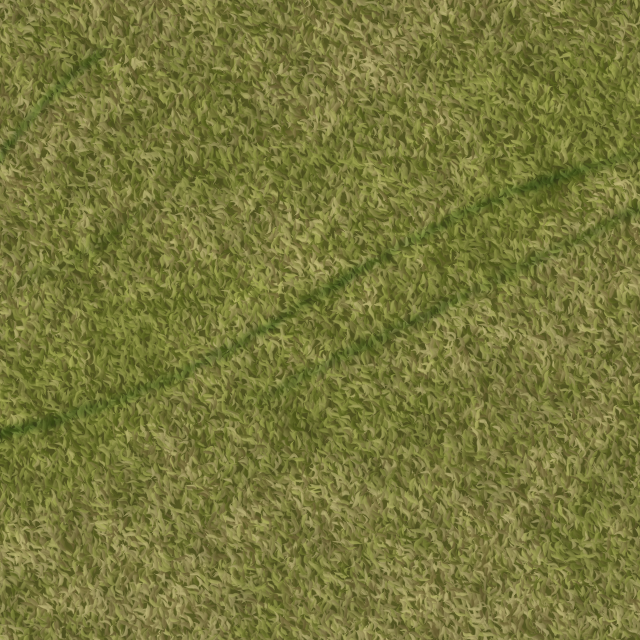
Give the GLSL for this texture, as a Shadertoy shader.

```glsl
// Rough meadow seen from above: layers of short curled grass blades, each
// scattered on a jittered cell grid, coloured by broad green and dry patches
// made of layered sines, and crossed by a few faint dark wheel tracks.

const vec3 SOIL = vec3(0.32, 0.33, 0.13);
const vec3 MOSS = vec3(0.32, 0.36, 0.10);
const vec3 LIME = vec3(0.62, 0.64, 0.31);
const vec3 UMBER = vec3(0.40, 0.36, 0.19);
const vec3 STRAW = vec3(0.69, 0.66, 0.44);
const vec3 TRACK_TINT = vec3(0.64, 0.75, 0.66);
const int LAYERS = 7;

vec3 hash3(vec2 cell, float seed) {
    vec3 q = fract(vec3(cell.xyx + seed * 17.3) * vec3(0.1031, 0.1030, 0.0973));
    q += dot(q, q.yxz + 33.33);
    return fract((q.xxy + q.yzz) * q.zyx);
}

mat2 rotation(float angle) {
    float c = cos(angle), s = sin(angle);
    return mat2(c, s, -s, c);
}

// Irregular patches from warped, rotated sines, roughly -1 to 1
float patches(vec2 p) {
    float sum = 0.0, amplitude = 0.6;
    for (int i = 0; i < 5; i++) {
        p += 0.6 * sin(p.yx * 1.3 + float(i));
        sum += amplitude * sin(p.x) * cos(p.y);
        p = rotation(0.9) * p * 1.8 + 2.7;
        amplitude *= 0.68;
    }
    return sum;
}

// Dark line along a curve height, narrowed by its slope
float track(float y, float curveY, float slope, float width) {
    float d = (y - curveY) * inversesqrt(1.0 + slope * slope) / width;
    return exp(-d * d);
}

float wheelTracks(vec2 p) {
    float x = p.x;
    float longTrack = track(p.y, 0.32 + 0.44 * x - 0.028 * sin(6.283 * x), 0.44, 0.009);
    float sideTrack = track(p.y, 0.175 + 0.5 * x, 0.5, 0.010) * smoothstep(0.32, 0.5, x);
    float cornerTrack = track(p.y, 0.755 + 1.4 * x - 2.4 * x * x, 1.1, 0.008)
        * (1.0 - smoothstep(0.14, 0.19, x));
    float faintTrack = track(p.y, 0.55 + 0.2 * x + 1.6 * x * x, 0.6, 0.010)
        * (1.0 - smoothstep(0.22, 0.32, x));
    return max(max(longTrack, 0.8 * sideTrack), max(cornerTrack, 0.4 * faintTrack));
}

vec3 bladeColor(float tone, float dry) {
    return mix(mix(MOSS, LIME, tone), mix(UMBER, STRAW, tone), dry);
}

// Paints one layer of curled, tapered blades over the given colour
vec3 paintBlades(vec3 color, vec2 p, float density, float seed, float lean, float dryness) {
    float turn = seed * 0.7;
    vec2 q = rotation(turn) * p * density + seed * 5.31;
    vec2 home = floor(q);
    for (int j = -1; j <= 1; j++)
    for (int i = -1; i <= 1; i++) {
        vec2 cell = home + vec2(i, j);
        vec3 place = hash3(cell, seed);
        vec3 look = hash3(cell, seed + 9.0);
        vec2 offset = q - cell - 0.15 - 0.7 * place.xy;
        float angle = lean + 1.9 * (place.z - 0.5);
        vec2 local = rotation(angle - turn) * offset;
        float halfLength = mix(0.42, 0.72, look.x);
        float along = local.y / halfLength;
        float bend = (look.y - 0.5) * 0.6;
        float across = local.x + bend * along * along + 0.07 * sin(along * 3.0 + look.z * 6.3);
        float halfWidth = mix(0.10, 0.20, fract(look.x * 7.0)) * (1.0 - along * along);
        float mask = 1.0 - smoothstep(-0.08, 0.09, abs(across) - halfWidth);
        float sideLight = clamp(-across / 0.2, -1.0, 1.0);
        float tone = clamp(look.z + 0.24 * sideLight + 0.08 * along, 0.0, 1.0);
        float dry = smoothstep(0.1, 0.9, dryness + 0.6 * (look.y - 0.5));
        color = mix(color, bladeColor(tone, dry), 0.88 * mask);
    }
    return color;
}

void mainImage(out vec4 fragColor, in vec2 fragCoord) {
    vec2 p = fragCoord / iResolution.y;

    // Broad patches, drawn out along the rising diagonal
    vec2 stretched = rotation(-0.5) * p * vec2(7.0, 11.0);
    float broad = patches(stretched);
    float clumps = patches(p * 34.0 + 4.0);
    float greenBand = exp(-pow((p.y - 0.38 - 0.4 * p.x) / 0.19, 2.0));

    // Ragged, broken tracks
    vec2 ragged = p + 0.005 * vec2(patches(p * 50.0), patches(p * 50.0 + 9.0));
    float wear = wheelTracks(ragged) * clamp(0.72 + 0.4 * patches(p * 16.0 + 1.0), 0.2, 1.0);

    float dryness = 0.58 + 0.24 * broad + 0.10 * clumps - 0.25 * greenBand - 0.3 * wear;
    float lean = -0.45 + 0.5 * patches(p * 22.0 + 7.0);

    // Grass from the ground up
    vec3 color = SOIL;
    for (int k = 0; k < LAYERS; k++) {
        float level = float(k);
        color = paintBlades(color, p, 40.0 + 4.0 * level, level + 1.0, lean, dryness);
    }

    // Shading by clump, patch and track
    color *= 1.0 + 0.09 * clumps + 0.05 * broad;
    color *= mix(vec3(1.0), TRACK_TINT, wear);
    fragColor = vec4(clamp(color, 0.0, 1.0), 1.0);
}
```
